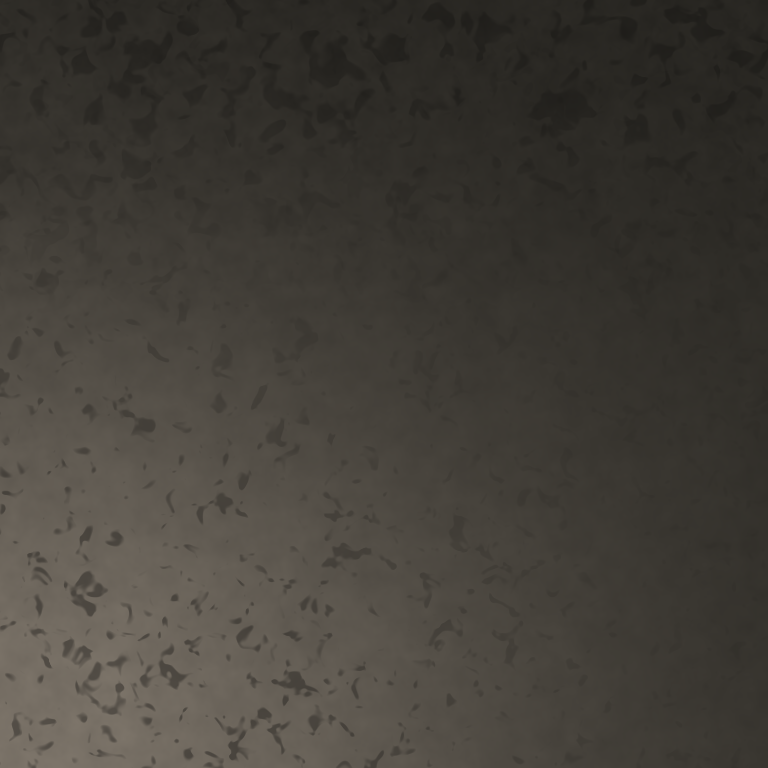
Write a Shadertoy shader that draws this texture.

```glsl
// Dim, worn stone-like surface lit from the lower left corner.
// A Gaussian falloff sets the light; rotated value noise adds soft mottling,
// clustered dark pits in the lit area and cloudy stains along the top.

const vec3 SHADOW_COLOR = vec3(0.172, 0.164, 0.145);
const vec3 LIT_COLOR = vec3(0.485, 0.453, 0.411);
const mat2 OCTAVE_TURN = mat2(0.8, 0.6, -0.6, 0.8);

float hash(vec2 p) {
    return fract(sin(dot(p, vec2(127.1, 311.7))) * 43758.5453);
}

float valueNoise(vec2 p) {
    vec2 cell = floor(p);
    vec2 f = fract(p);
    vec2 blend = f * f * (3.0 - 2.0 * f);
    float low = mix(hash(cell), hash(cell + vec2(1.0, 0.0)), blend.x);
    float high = mix(hash(cell + vec2(0.0, 1.0)), hash(cell + vec2(1.0)), blend.x);
    return mix(low, high, blend.y);
}

// Fractal sum, normalised to 0..1; each octave is turned to hide the lattice.
float fbm(vec2 p, int octaves) {
    float sum = 0.0;
    float weight = 0.5;
    float total = 0.0;
    for (int i = 0; i < octaves; i++) {
        sum += weight * valueNoise(p);
        total += weight;
        weight *= 0.55;
        p = OCTAVE_TURN * p * 2.03 + 17.3;
    }
    return sum / total;
}

// Light reaching the surface: 1 at the lower left corner, fading outwards.
float cornerLight(vec2 uv) {
    return exp(-(1.9 * uv.x * uv.x + 2.4 * uv.y * uv.y + 0.6 * uv.x * uv.y));
}

// Small irregular pits, gathered where the cluster noise is high.
float pits(vec2 uv, float scale, float threshold) {
    vec2 warp = vec2(valueNoise(uv * 45.0), valueNoise(uv * 45.0 + 31.7)) - 0.5;
    float cluster = fbm(uv * 11.0 + 5.1, 2) - 0.5;
    float grain = fbm(OCTAVE_TURN * uv * scale + warp * 1.2, 2);
    return smoothstep(threshold, threshold + 0.17, grain + 0.25 * cluster);
}

void mainImage(out vec4 fragColor, in vec2 fragCoord) {
    vec2 uv = fragCoord / iResolution.xy;

    // Smooth lighting, a little deeper towards the top edge
    float light = cornerLight(uv);
    float topZone = smoothstep(0.5, 1.0, uv.y);
    vec3 color = mix(SHADOW_COLOR, LIT_COLOR, light);
    color *= 1.0 - 0.10 * topZone;

    // Broad clouds and fine mottling
    float clouds = fbm(uv * 9.0 + 3.7, 3) - 0.5;
    float mottle = fbm(uv * 48.0 + 8.2, 3) - 0.5;
    color *= 1.0 + 0.07 * clouds + mix(0.10, 0.20, topZone) * mottle;

    // Dark pits in the light, softer stains in the shade
    float pitDepth = 0.05 + 0.27 * smoothstep(0.15, 0.85, light);
    color *= 1.0 - pitDepth * pits(uv, 68.0, 0.66);
    color *= 1.0 - 0.20 * topZone * pits(uv + 2.3, 50.0, 0.54);

    fragColor = vec4(color, 1.0);
}
```
